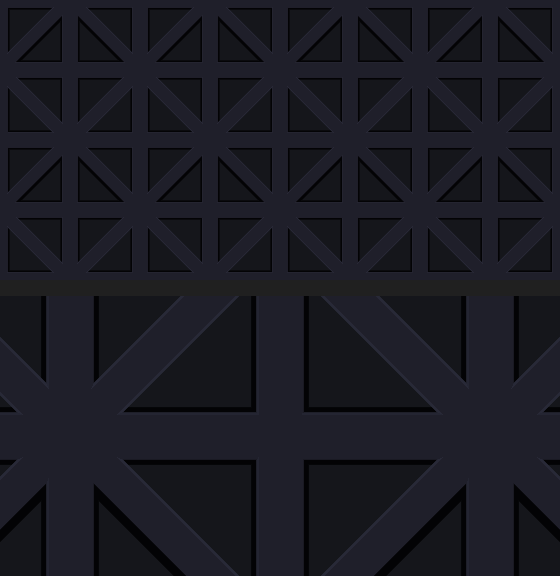
Top: the whole. Bottom: its middle third, enlarged.
Reproduce this pattern procedurally as a WebGL 2 fragment shader.

```glsl
#version 300 es
precision highp float;
// Dark lattice of square bars and alternating diagonals over recessed triangular panels.

uniform vec2 u_resolution;
out vec4 fragColor;

// Soft step up across edge, one sample wide.
float above(float edge, float value, float soft) {
    return smoothstep(edge - 0.5 * soft, edge + 0.5 * soft, value);
}

void main() {
    // Eight by four square cells.
    vec2 grid = gl_FragCoord.xy / u_resolution * vec2(8.0, 4.0);
    float soft = 4.0 / u_resolution.y;
    vec2 cell = floor(grid);
    vec2 local = fract(grid) - 0.5;

    // The diagonal flips in a checkerboard, so bars meet in stars.
    float slope = mod(cell.x + cell.y, 2.0) * 2.0 - 1.0;
    float across = (local.y - slope * local.x) * 0.70711;

    // Lower triangles of every other row lie in the shadow of their diagonal.
    bool shaded = across < 0.0 && mod(cell.y, 2.0) > 0.5;

    // Signed depth into the panel: positive inside, negative on the bars.
    float square = 0.387 - max(abs(local.x), abs(local.y));
    float diagonal = abs(across) - (shaded ? 0.08 : 0.099);
    float panel = min(square, diagonal);

    // Bars, with a thin lit bevel on the diagonals and the upper left edges.
    vec3 barColor = vec3(0.123, 0.12, 0.163);
    vec3 bevelColor = vec3(0.155, 0.16, 0.215);
    float lit = diagonal < square ? (shaded ? 0.0 : 1.0)
                                  : 0.6 * step(0.0, local.x - local.y);
    vec3 color = mix(barColor, bevelColor, lit * above(-0.013, panel, soft));

    // Panels, with a black rim on the square sides and a wide diagonal shadow.
    vec3 panelColor = vec3(0.082, 0.085, 0.106);
    vec3 rimColor = vec3(0.012, 0.012, 0.018);
    float rim = 1.0 - above(0.024, square, soft);
    if (shaded) rim = max(rim, 1.0 - above(0.042, diagonal, soft));
    vec3 recess = mix(panelColor, rimColor, rim);

    color = mix(color, recess, above(0.0, panel, soft));
    fragColor = vec4(color, 1.0);
}
```
